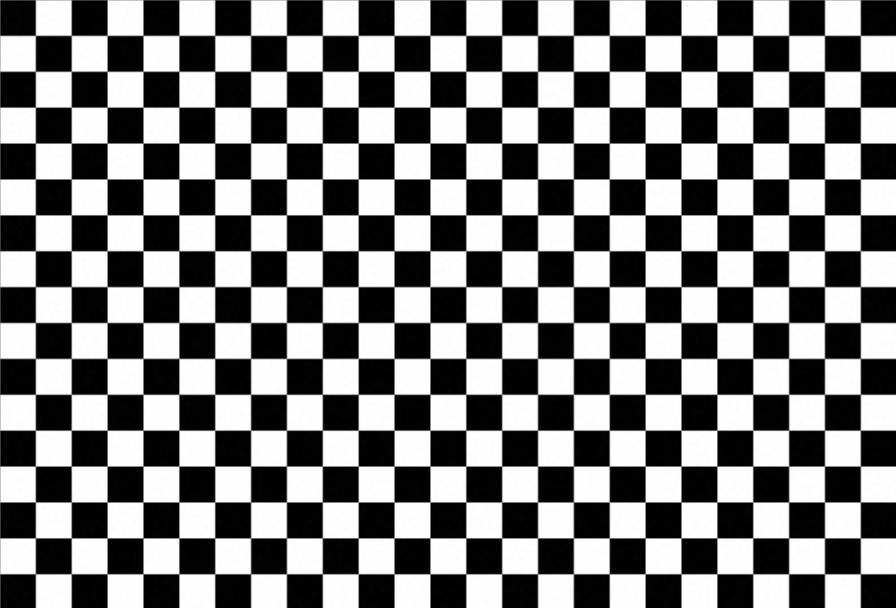
Reproduce this pattern procedurally as a Shadertoy shader.

```glsl
// Black and white checkerboard of square cells with soft edges and faint grain.

const vec2 CELLS = vec2(24.98, 16.94);   // cells across and down the canvas
const float EDGE_SOFTNESS = 0.025;       // half width of an edge, in cells
const float GRAIN_PER_CELL = 10.0;
const float GRAIN_STRENGTH = 0.016;
const vec3 BLACK = vec3(0.002);
const vec3 WHITE = vec3(0.998);

// Sine-free hash, 0 to 1
float hash21(vec2 p) {
    vec3 q = fract(p.xyx * 0.1031);
    q += dot(q, q.yzx + 33.33);
    return fract((q.x + q.y) * q.z);
}

// Smoothed square wave: +1 on even cells, -1 on odd cells
vec2 squareWave(vec2 cellPos, vec2 halfWidth) {
    vec2 signedDist = abs(mod(cellPos - 0.5, 2.0) - 1.0) - 0.5;
    return clamp(signedDist / halfWidth, -1.0, 1.0);
}

// 0 on dark cells, 1 on light cells
float checker(vec2 cellPos, vec2 halfWidth) {
    vec2 wave = squareWave(cellPos, halfWidth);
    return 0.5 - 0.5 * wave.x * wave.y;
}

void mainImage(out vec4 fragColor, in vec2 fragCoord) {
    // Cell coordinates, counted from the upper left corner
    vec2 uv = fragCoord / iResolution.xy;
    vec2 cellPos = vec2(uv.x, 1.0 - uv.y) * CELLS;

    // Edges never get thinner than one pixel
    vec2 halfWidth = max(vec2(EDGE_SOFTNESS), 0.5 * CELLS / iResolution.xy);
    float light = checker(cellPos, halfWidth);
    vec3 color = mix(BLACK, WHITE, light);

    // Faint grain pulls both tones slightly toward grey
    float grain = GRAIN_STRENGTH * hash21(floor(cellPos * GRAIN_PER_CELL));
    color = mix(color, vec3(0.5), grain);

    fragColor = vec4(color, 1.0);
}
```
